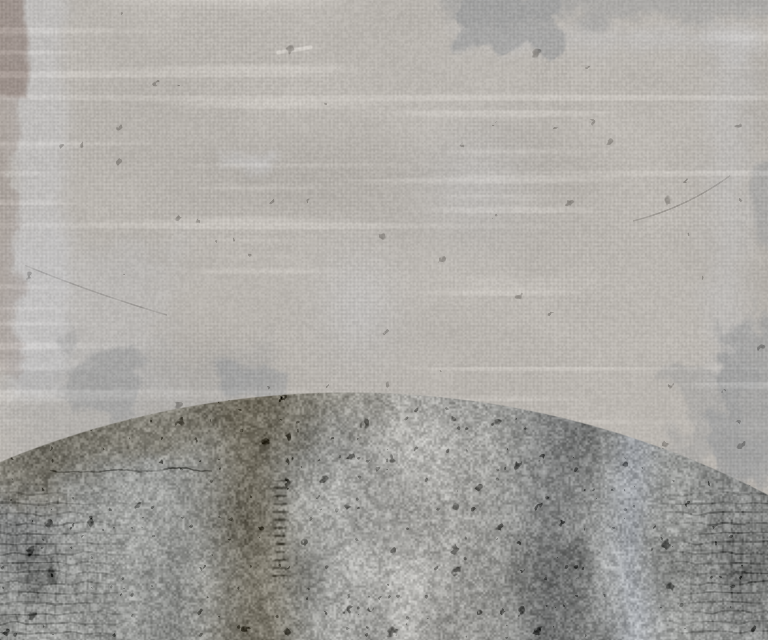
A Shadertoy shader for this background:

```glsl
// A pale woven plaster wall above a broad arc of rough, stained concrete.
// Ragged boxes place worn paint, soft bands stain the concrete, and value
// noise adds grain, pits, streaks and cracks.

const vec2 ARC_CENTER = vec2(0.545, -1.0345);
const float ARC_RADIUS = 1.4212;
const float WEAVE_PITCH = 0.00625;
const float ROW_PITCH = 0.0155;
const float WALL_GRAIN = 0.055;
const float STONE_GRAIN = 0.3;
const float TAU = 6.28318;

const vec3 PLASTER = vec3(0.718, 0.702, 0.68);
const vec3 PALE = vec3(0.755, 0.75, 0.748);
const vec3 GREY = vec3(0.62, 0.622, 0.622);
const vec3 CLAY = vec3(0.595, 0.548, 0.525);
const vec3 STONE = vec3(0.575, 0.58, 0.57);
const vec3 STONE_LIT = vec3(0.64, 0.638, 0.625);
const vec3 STONE_ICE = vec3(0.65, 0.665, 0.69);
const vec3 STONE_DIM = vec3(0.445, 0.45, 0.45);
const vec3 MOSS = vec3(0.42, 0.4, 0.345);

float hash(vec2 p) {
    vec3 q = fract(vec3(p.xyx) * 0.1031);
    q += dot(q, q.yzx + 33.33);
    return fract((q.x + q.y) * q.z);
}

float noise(vec2 p) {
    vec2 i = floor(p), f = fract(p);
    f = f * f * (3.0 - 2.0 * f);
    return mix(mix(hash(i), hash(i + vec2(1, 0)), f.x),
               mix(hash(i + vec2(0, 1)), hash(i + vec2(1, 1)), f.x), f.y);
}

// Layered noise, centred on zero.
float fbm(vec2 p) {
    float sum = -0.48, amp = 0.5;
    for (int i = 0; i < 5; i++) {
        sum += amp * noise(p);
        p = mat2(1.6, 1.2, -1.2, 1.6) * p + 17.3;
        amp *= 0.5;
    }
    return sum;
}

// Box (center, half size) with a ragged, feathered border.
float worn(vec2 p, vec4 box, float soft, float rough) {
    vec2 d = abs(p - box.xy) - box.zw;
    float dist = length(max(d, 0.0)) + min(max(d.x, d.y), 0.0);
    dist += fbm(p * 24.0 + box.xy * 9.0) * rough;
    return 1.0 - smoothstep(-soft, soft, dist);
}

float blob(vec2 p, vec4 area) {
    vec2 d = (p - area.xy) / area.zw;
    return exp(-dot(d, d));
}

float band(float x, float center, float width) {
    float d = (x - center) / width;
    return exp(-d * d);
}

// Thin bowed stroke between two ends, broken by noise.
float scratch(vec2 p, vec4 ends, float bow, float width) {
    vec2 q = p - ends.xy, ab = ends.zw - ends.xy;
    float t = clamp(dot(q, ab) / dot(ab, ab), 0.0, 1.0);
    vec2 side = normalize(vec2(-ab.y, ab.x));
    float d = length(q - ab * t - side * bow * 4.0 * t * (1.0 - t));
    return (1.0 - smoothstep(width * 0.4, width * 1.6, d)) * (0.4 + 0.6 * noise(p * 60.0));
}

// Scattered pits, one candidate per cell.
float pits(vec2 p, float cells, float chance) {
    vec2 q = p * cells + 0.25 * noise(p * 190.0), id = floor(q);
    vec2 center = 0.3 + 0.4 * vec2(hash(id + 3.1), hash(id + 8.7));
    float radius = mix(0.08, 0.26, hash(id + 21.0));
    float d = length(fract(q) - center);
    return step(hash(id), chance) * (1.0 - smoothstep(radius * 0.5, radius, d));
}

vec3 wallColor(vec2 p) {
    vec3 col = PLASTER + fbm(p * vec2(5, 7)) * 0.09;
    // Pale brushed areas
    float pale = 0.75 * worn(p, vec4(0.06, 0.72, 0.04, 0.34), 0.02, 0.03)
        + 0.5 * worn(p, vec4(0.13, 0.5, 0.13, 0.11), 0.05, 0.12)
        + 0.75 * worn(p, vec4(0.385, 0.747, 0.042, 0.014), 0.012, 0.04)
        + 0.55 * worn(p, vec4(0.95, 0.94, 0.24, 0.018), 0.02, 0.05)
        + 0.5 * worn(p, vec4(1.14, 0.68, 0.03, 0.28), 0.03, 0.06)
        + 0.6 * blob(p, vec4(0.56, 0.52, 0.06, 0.09))
        + 0.5 * blob(p, vec4(0.74, 0.71, 0.08, 0.09));
    col = mix(col, PALE, min(pale, 1.0));
    // Worn grey and clay paint
    float grey = 0.75 * worn(p, vec4(0.8, 0.97, 0.075, 0.048), 0.008, 0.09)
        + 0.55 * worn(p, vec4(0.97, 1, 0.27, 0.035), 0.015, 0.08)
        + 0.75 * worn(p, vec4(1.18, 0.38, 0.055, 0.12), 0.012, 0.1)
        + 0.45 * worn(p, vec4(1.11, 0.35, 0.05, 0.08), 0.015, 0.13)
        + 0.6 * worn(p, vec4(1.2, 0.68, 0.022, 0.07), 0.008, 0.04)
        + 0.5 * worn(p, vec4(0.15, 0.4, 0.055, 0.06), 0.012, 0.13)
        + 0.65 * worn(p, vec4(0.395, 0.405, 0.045, 0.022), 0.008, 0.06)
        + 0.3 * worn(p, vec4(0.21, 0.37, 0.2, 0.08), 0.04, 0.1);
    col = mix(col, GREY, min(grey, 0.9));
    col = mix(col, CLAY, 0.85 * worn(p, vec4(0, 0.95, 0.04, 0.1), 0.006, 0.02));
    col = mix(col, CLAY, 0.4 * worn(p, vec4(0, 0.65, 0.03, 0.24), 0.01, 0.09));
    // Woven threads, brushed streaks, scratches and grain
    vec2 weave = cos(TAU * p / WEAVE_PITCH);
    col += 0.011 * (weave.x + weave.y) * (0.5 + noise(p * 9.0));
    col += 0.055 * smoothstep(0.66, 0.95, noise(p * vec2(2.5, 85)));
    col -= 0.14 * scratch(p, vec4(0.99, 0.655, 1.14, 0.725), -0.008, 0.0012);
    col -= 0.14 * scratch(p, vec4(0.04, 0.585, 0.26, 0.508), -0.003, 0.0012);
    col += 0.12 * scratch(p, vec4(0.435, 0.918, 0.485, 0.926), 0.0, 0.003);
    return col - 0.16 * pits(p, 34.0, 0.05) + (noise(p * 330.0) - 0.5) * WALL_GRAIN;
}

vec3 stoneColor(vec2 p) {
    // Vertical stains and a mossy rim
    float x = p.x + 0.09 * fbm(p * vec2(7, 5));
    vec3 col = mix(STONE, STONE_LIT, band(x, 0.66, 0.15));
    col = mix(col, MOSS, 0.8 * band(x, 0.405, 0.065));
    col = mix(col, STONE_DIM, 0.85 * band(x, 0.88, 0.065));
    col = mix(col, STONE_ICE, 0.75 * band(x, 0.99, 0.035));
    col = mix(col, STONE_DIM, 0.8 * blob(p, vec4(0.03, 0.18, 0.07, 0.1)));
    col = mix(col, STONE_DIM, 0.45 * band(x, 1.17, 0.08));
    float depth = ARC_RADIUS - length(p - ARC_CENTER) + 0.1 * fbm(p * 15.0);
    float rim = (1.0 - smoothstep(0.02, 0.11, depth)) * (1.0 - smoothstep(0.42, 0.7, p.x));
    col = mix(col, MOSS, 0.6 * rim) + 0.25 * fbm(p * vec2(19, 10));
    // Imprinted lattice at both sides and a ladder mark
    float sides = 1.0 - smoothstep(0.08, 0.26, p.x) + smoothstep(1.0, 1.12, p.x);
    sides *= 1.0 - smoothstep(0.21, 0.26, p.y);
    vec2 lines = smoothstep(0.6, 1.0, cos(TAU * (p / ROW_PITCH + 0.5 * noise(p * 45.0))));
    col -= sides * dot(lines, vec2(0.05, 0.13)) * (0.3 + noise(p * 55.0));
    float ladder = worn(p, vec4(0.438, 0.175, 0.01, 0.075), 0.003, 0.012);
    col -= 0.2 * ladder * smoothstep(0.1, 0.8, cos(TAU * p.y / 0.0125));
    // Crack, pits and coarse grain
    vec2 wobble = p + vec2(0, 0.018 * fbm(p * 22.0));
    col -= 0.24 * scratch(wobble, vec4(0.08, 0.264, 0.33, 0.263), 0.003, 0.0014);
    col -= 0.22 * worn(p, vec4(0.08, 0.11, 0.005, 0.022), 0.004, 0.022);
    col -= 0.25 * pits(p, 30.0, 0.16) + 0.2 * pits(p + 5.0, 65.0, 0.12);
    return col + (0.6 * noise(p * 300.0) + 0.4 * noise(p * 140.0) - 0.5) * STONE_GRAIN;
}

void mainImage(out vec4 fragColor, in vec2 fragCoord) {
    vec2 p = fragCoord / iResolution.xy * vec2(1.2, 1);
    float edge = 1.0 / iResolution.y;
    float arc = length(p - ARC_CENTER) - ARC_RADIUS;
    vec3 col = mix(stoneColor(p), wallColor(p), smoothstep(-edge, edge, arc));
    fragColor = vec4(clamp(col, 0.0, 1.0), 1.0);
}
```
